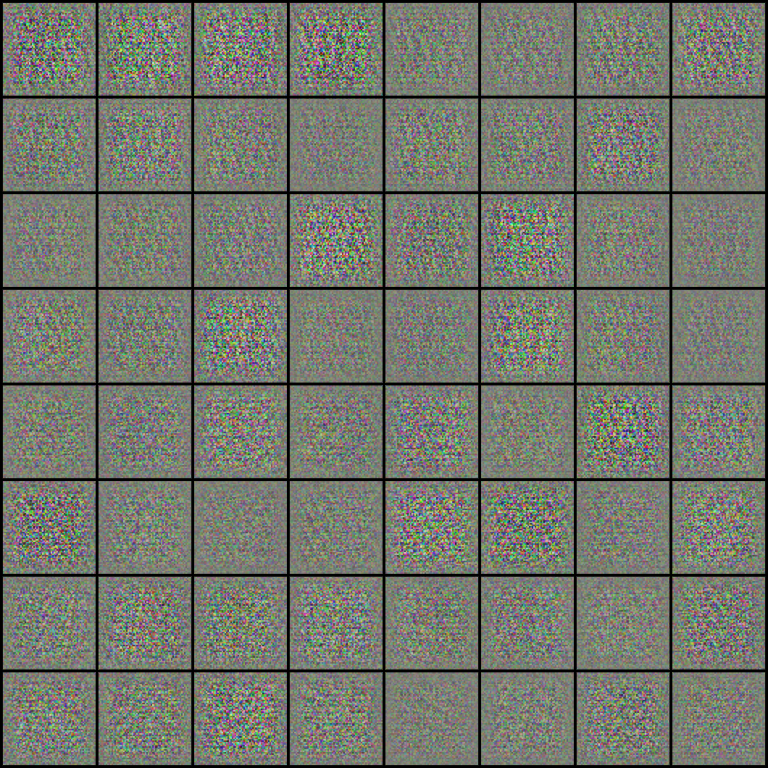
Give the GLSL for this pattern, as a WebGL 1 fragment shader.

```glsl
precision highp float;
// Eight by eight sheet of square tiles of woven colour noise, ruled in black.

uniform vec2 u_resolution;

#define TILES 8.0
#define TEXELS 64.0        // noise texels along a tile side
#define LINE 2.0           // rule width in texels
#define BASE vec3(0.488, 0.499, 0.462)
#define RULE vec3(0.003)
#define GRAIN 0.31         // strength of the random colour
#define WEAVE 0.075        // strength of the lattice shared by all tiles
#define ROW_DARK 0.06      // darkening of every fourth row
#define GAIN_MIN 0.42      // contrast of the faintest tile
#define EDGE_GAIN 0.38     // contrast left at a tile border
#define EDGE_FADE 15.0     // width of the border fade in texels

const float PITCH = TEXELS + LINE;
const float SHEET = TILES * PITCH + LINE;

float hash(vec2 p) {
  return fract(sin(dot(p, vec2(12.9898, 78.233))) * 43758.5453);
}

vec3 hash3(vec2 p) {
  return vec3(hash(p), hash(p + vec2(17.3, 5.1)), hash(p + vec2(3.7, 41.9)));
}

// Signed colour offset of one texel, before the contrast of its tile.
vec3 texelOffset(vec2 texel, vec2 tile) {
  texel = clamp(texel, 0.0, TEXELS - 1.0);
  vec3 grain = 2.0 * hash3(texel + tile * 71.37 + 0.5) - 1.0;
  vec3 weave = 2.0 * hash3(mod(texel, vec2(4.0, 8.0)) + 91.2) - 1.0;
  float row = 0.25 - step(mod(texel.y, 4.0), 0.5);
  return GRAIN * grain + WEAVE * weave + ROW_DARK * row;
}

// Contrast fades towards the border and differs from tile to tile.
float contrast(vec2 local, vec2 tile) {
  vec2 border = min(local, TEXELS - local);
  vec2 fade = smoothstep(-2.0, EDGE_FADE, border);
  float gain = mix(GAIN_MIN, 1.0, hash(tile + 8.6));
  return gain * mix(EDGE_GAIN, 1.0, fade.x * fade.y);
}

// Pixel-wide blend of neighbouring texels that keeps the noise variance.
vec3 noiseOffset(vec2 local, vec2 tile, float pixel) {
  vec2 corner = floor(local - 0.5);
  vec2 t = clamp((local - corner - 1.0) / pixel + 0.5, 0.0, 1.0);
  vec3 lower = mix(texelOffset(corner, tile),
                   texelOffset(corner + vec2(1.0, 0.0), tile), t.x);
  vec3 upper = mix(texelOffset(corner + vec2(0.0, 1.0), tile),
                   texelOffset(corner + 1.0, tile), t.x);
  float spread = length(vec2(1.0 - t.x, t.x)) * length(vec2(1.0 - t.y, t.y));
  return mix(lower, upper, t.y) / spread;
}

void main() {
  float side = min(u_resolution.x, u_resolution.y);
  float pixel = SHEET / side;
  vec2 pos = gl_FragCoord.xy * pixel;
  vec2 tile = floor(pos / PITCH);
  vec2 local = pos - tile * PITCH - LINE;

  // Noise inside the tile
  vec3 colour = BASE + contrast(local, tile) * noiseOffset(local, tile, pixel);

  // Black rules between and around the tiles
  vec2 toLine = abs(mod(pos - 0.5 * LINE + 0.5 * PITCH, PITCH) - 0.5 * PITCH);
  float edge = min(toLine.x, toLine.y) - 0.5 * LINE;
  float rule = clamp(0.5 - edge / pixel, 0.0, 1.0);

  gl_FragColor = vec4(mix(clamp(colour, 0.0, 1.0), RULE, rule), 1.0);
}
```
